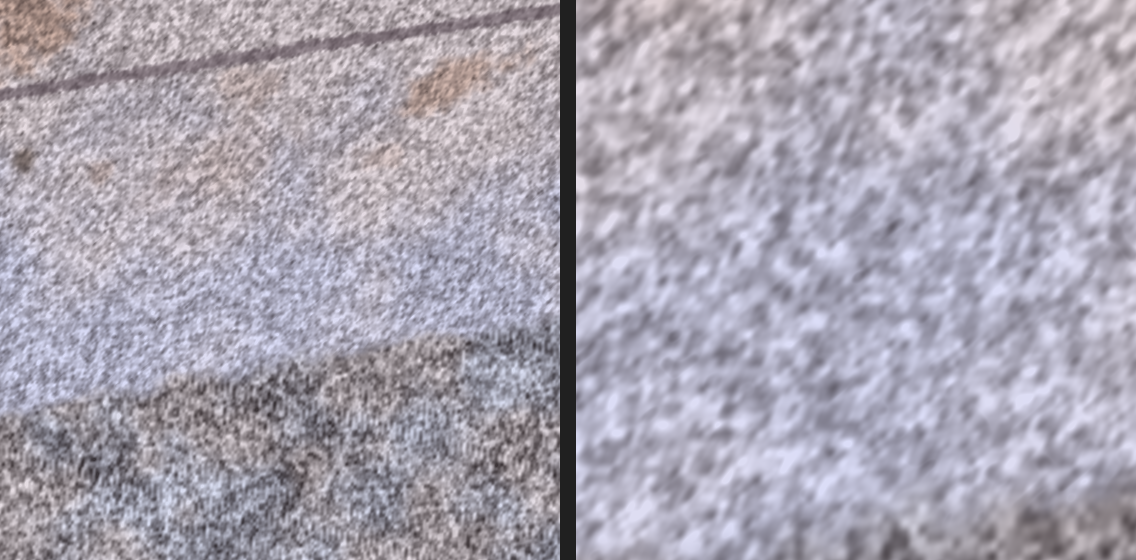
Left, the full canvas; right, a detail of the centre.
Reproduce this texture procedurally as a Shadertoy shader.

```glsl
// Weathered granite slab: a finely grained dressed face with a slanted groove and
// rusty stains, above a darker, rough broken edge. Layers of value noise make the
// grain, and distance functions place the groove, the stains and the edge.

const vec3 DARK_MINERAL = vec3(0.42, 0.40, 0.44);
const vec3 PALE_MINERAL = vec3(0.77, 0.76, 0.83);
const vec3 GROOVE_COLOR = vec3(0.47, 0.42, 0.45);
const vec3 RUST_TINT = vec3(0.90, 0.81, 0.74);
const vec3 WARM_TINT = vec3(1.03, 0.99, 0.93);
const vec3 COOL_TINT = vec3(0.98, 1.00, 1.03);

float hash(vec2 p) {
    return fract(sin(dot(p, vec2(127.1, 311.7))) * 43758.5);
}

float valueNoise(vec2 p) {
    vec2 cell = floor(p);
    vec2 f = fract(p);
    f = f * f * (3.0 - 2.0 * f);
    float low = mix(hash(cell), hash(cell + vec2(1.0, 0.0)), f.x);
    float high = mix(hash(cell + vec2(0.0, 1.0)), hash(cell + 1.0), f.x);
    return mix(low, high, f.y);
}

vec2 rotate(vec2 p, float angle) {
    float c = cos(angle), s = sin(angle);
    return vec2(c * p.x + s * p.y, c * p.y - s * p.x);
}

// Centred fractal noise, roughly -0.5 to 0.5
float fractalNoise(vec2 p, int octaves) {
    float sum = 0.0, weight = 0.5, total = 0.0;
    for (int i = 0; i < octaves; i++) {
        sum += weight * valueNoise(p);
        total += weight;
        weight *= 0.55;
        p = rotate(p, 0.65) * 1.93 + 17.3;
    }
    return sum / total - 0.5;
}

// Mineral grains stretched along one direction
float grain(vec2 p, float angle, float frequency, float stretch) {
    vec2 q = rotate(p, angle) * frequency;
    q.x /= stretch;
    float coarse = valueNoise(q + 41.0) - 0.5;
    float fine = valueNoise(rotate(q, 0.5) * 1.7 + 9.0) - 0.5;
    return 0.68 * coarse + 0.42 * fine;
}

// Soft tilted ellipse with a ragged outline
float stain(vec2 p, vec2 center, vec2 radius, float angle, float ragged) {
    float d = length(rotate(p - center, angle) / radius);
    return 1.0 - smoothstep(0.35, 1.15, d + ragged);
}

vec3 mineralColor(float tone) {
    return mix(DARK_MINERAL, PALE_MINERAL, clamp(tone, -0.55, 1.3));
}

void mainImage(out vec4 fragColor, in vec2 fragCoord) {
    vec2 uv = fragCoord / iResolution.xy;
    float cloud = fractalNoise(uv * 6.0, 3);
    float patches = fractalNoise(uv * 19.0 + 5.0, 3);
    float ragged = 1.3 * fractalNoise(uv * 24.0 + 31.0, 3);

    // Dressed face: fine slanted grains with scattered dark flecks
    float faceGrain = grain(uv, 0.85, 150.0, 1.6);
    float fleck = smoothstep(0.70, 0.95, valueNoise(rotate(uv, 0.7) * vec2(75.0, 115.0)));
    float faceTone = 0.80 + 1.35 * faceGrain + 0.35 * cloud + 0.2 * patches - 0.25 * fleck;
    vec3 face = mineralColor(faceTone);
    face *= mix(COOL_TINT, WARM_TINT, smoothstep(0.35, 0.85, uv.y + 0.6 * cloud));

    // Broken edge: larger grains, strong contrast and mottled patches
    float edgeLine = 0.265 + 0.165 * uv.x + 0.035 * cloud + 0.045 * patches;
    float depth = edgeLine - uv.y;
    float roughGrain = grain(uv + 3.0, 1.15, 118.0, 1.3);
    float shadow = exp(-pow((depth - 0.035) / 0.035, 2.0)) * smoothstep(0.0, 0.7, uv.x);
    float roughTone = 0.43 + 1.75 * roughGrain + 0.95 * patches + 0.35 * cloud - 0.22 * shadow;
    vec3 rough = mineralColor(roughTone);
    float warmth = smoothstep(-0.2, 0.25, fractalNoise(uv * 9.0 + 60.0, 2));
    rough *= mix(vec3(0.97, 1.0, 1.0), vec3(1.03, 1.0, 0.94), warmth);

    vec3 color = mix(face, rough, smoothstep(-0.018, 0.022, depth));

    // Rusty stains, from broad and strong to small and faint
    float rust = stain(uv, vec2(0.04, 0.97), vec2(0.19, 0.10), 0.6, ragged);
    rust += 0.85 * stain(uv, vec2(0.82, 0.86), vec2(0.12, 0.045), 0.45, ragged);
    rust += 0.35 * stain(uv, vec2(0.44, 0.85), vec2(0.07, 0.04), 0.2, ragged);
    rust += 0.45 * stain(uv, vec2(0.18, 0.69), vec2(0.025, 0.03), 0.0, ragged);
    rust += 0.25 * stain(uv, vec2(0.40, 0.70), vec2(0.16, 0.07), 0.5, ragged);
    rust += 0.35 * stain(uv, vec2(0.67, 0.72), vec2(0.06, 0.03), 0.3, ragged);
    color *= mix(vec3(1.0), RUST_TINT, min(rust, 1.0));
    float darkSpot = stain(uv, vec2(0.043, 0.713), vec2(0.026, 0.033), 0.3, 0.6 * ragged);
    color *= mix(vec3(1.0), vec3(0.68, 0.64, 0.60), darkSpot);

    // Slanted groove with a soft, slightly wavering rim
    float grooveCenter = 0.831 + 0.153 * uv.x + 0.004 * patches;
    float grooveDistance = abs(uv.y - grooveCenter) + 0.006 * faceGrain;
    float groove = 1.0 - smoothstep(0.006, 0.016, grooveDistance);
    vec3 grooveStone = GROOVE_COLOR + 0.22 * faceGrain + 0.10 * patches;
    color = mix(color, grooveStone, 0.9 * groove);

    fragColor = vec4(clamp(color, 0.0, 1.0), 1.0);
}
```
